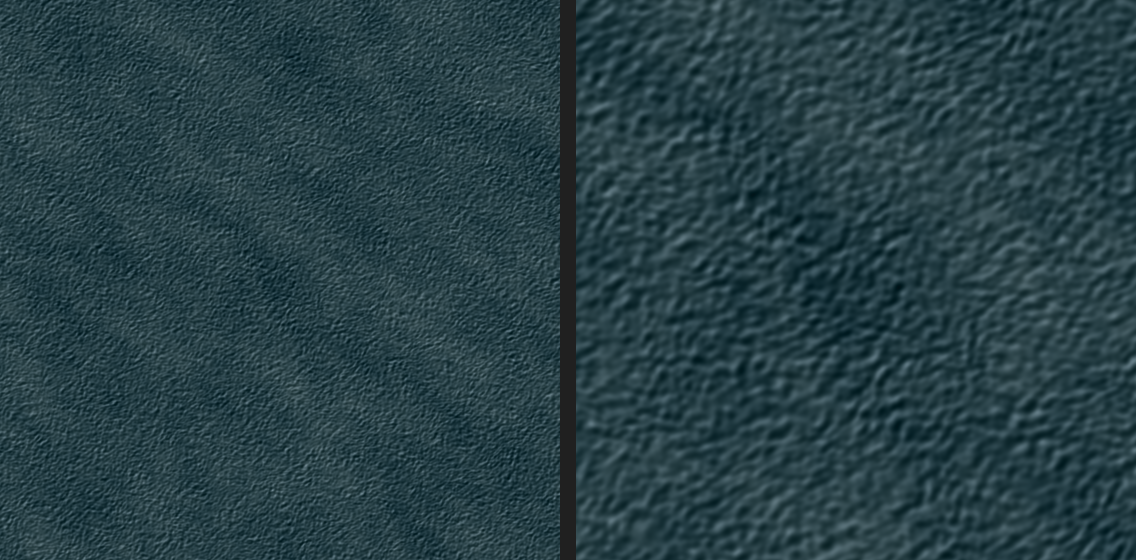
Left, the full canvas; right, a detail of the centre.
Give the GLSL for this texture, as a Shadertoy shader.

```glsl
// Dark teal suede: short slanted embossed flecks over soft diagonal blotches.

// Pseudo-random unit vector for a lattice cell
vec2 latticeGradient(vec2 cell) {
    uvec2 q = uvec2(ivec2(cell) + 4096);
    uint h = q.x * 1597334677u ^ q.y * 3812015801u;
    h = (h ^ (h >> 15)) * 2246822519u;
    h ^= h >> 13;
    float angle = float(h & 65535u) / 65536.0 * 6.28319;
    return vec2(cos(angle), sin(angle));
}

float gradientNoise(vec2 p) {
    vec2 i = floor(p), f = p - i;
    vec2 w = f * f * f * (f * (f * 6.0 - 15.0) + 10.0);
    vec2 e = vec2(0.0, 1.0);
    float a = dot(latticeGradient(i), f);
    float b = dot(latticeGradient(i + e.yx), f - e.yx);
    float c = dot(latticeGradient(i + e.xy), f - e.xy);
    float d = dot(latticeGradient(i + e.yy), f - e.yy);
    return mix(mix(a, b, w.x), mix(c, d, w.x), w.y);
}

// Height of the nap; x runs along the fibres, y across them.
// The octaves are turned against each other to break up long ridges.
float napHeight(vec2 p) {
    vec2 turned = mat2(0.94, 0.34, -0.34, 0.94) * p;
    return 0.8 * gradientNoise(p * vec2(98.0, 132.0))
         + 0.6 * gradientNoise(turned * vec2(150.0, 205.0) + 31.7);
}

// Broad worn bands, stretched along the falling diagonal, with mottling
float wornPatches(vec2 p) {
    return 0.75 * gradientNoise(p * vec2(4.0, 9.0) + 5.3)
         + 0.6 * gradientNoise(p * vec2(9.0, 20.0) + 17.1)
         + 0.55 * gradientNoise(p * vec2(22.0, 36.0) + 43.9)
         + 0.4 * gradientNoise(p * vec2(55.0, 60.0) + 71.3);
}

void mainImage(out vec4 fragColor, in vec2 fragCoord) {
    vec2 uv = fragCoord / iResolution.y;

    // Bend the fibres gently so that their direction wanders
    vec2 bent = uv
        + 0.007 * vec2(gradientNoise(uv * 13.0), gradientNoise(uv * 13.0 + 57.0))
        + 0.001 * vec2(gradientNoise(uv * 42.0 + 9.0), gradientNoise(uv * 42.0 + 83.0));

    // Fibre frame: rising to the right at about 46 degrees
    vec2 along = vec2(cos(0.80), sin(0.80));
    vec2 across = vec2(-along.y, along.x);
    vec2 nap = vec2(dot(bent, along), dot(bent, across));

    // Emboss with light from the upper left; strength varies from place to place
    float relief = napHeight(nap) - napHeight(nap + vec2(0.0005, 0.0036));
    relief *= 1.0 + 0.5 * gradientNoise(uv * 30.0 + 23.0);
    relief += 0.25 * (relief * relief - 0.08);

    // Patch frame: falling to the right at about 40 degrees
    vec2 fall = vec2(cos(0.70), -sin(0.70));
    float patches = wornPatches(vec2(dot(uv, fall), dot(uv, vec2(-fall.y, fall.x))));

    vec3 teal = vec3(0.157, 0.254, 0.279);
    vec3 color = teal
        + relief * 0.195 * vec3(1.0, 1.0, 1.06)
        + patches * 0.066 * vec3(1.10, 0.96, 0.85);
    fragColor = vec4(clamp(color, 0.0, 1.0), 1.0);
}
```
